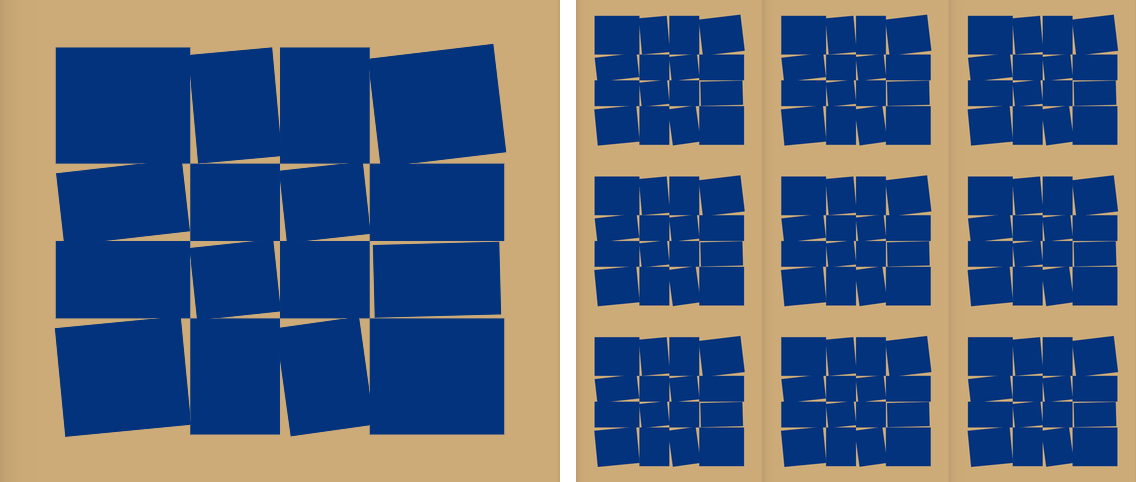
Left: one tile. Right: repeated 3 by 3.
Write a WebGL 2 fragment shader that draws this pattern.

```glsl
#version 300 es
precision highp float;
// Four by four blue blocks on tan paper, wide ones outside, narrow ones inside.
// Alternate blocks fill their cell or are shrunk and tilted about its centre;
// all are joined as box distances. A soft shade at the side wraps round the tile.

#define BLUE vec3(0.012, 0.200, 0.490)
#define PAPER vec3(0.800, 0.670, 0.470)
#define SHADE vec3(0.735, 0.612, 0.432)
#define COUNT 4
#define CELL vec2(0.1602, 0.1606)   // inner cell, as a share of the canvas
#define OUTER_GROWTH 0.5            // extra size of the outer rows and columns
#define SHRINK 0.94                 // tilted block relative to its cell
#define SHADE_REACH vec2(0.018, 0.003) // fade right and left of the wrapped edge

uniform vec2 u_resolution;
out vec4 fragColor;

// Tilt in degrees of every other block, two per row, from the bottom up
const float TILT[8] = float[8](5.5, 8.0, 6.1, 1.5, 6.5, 6.3, 5.2, 6.8);

float boxDistance(vec2 p, vec2 halfSize) {
    vec2 d = abs(p) - halfSize;
    return length(max(d, 0.0)) + min(max(d.x, d.y), 0.0);
}

// Turns the block upright by undoing a counterclockwise tilt
vec2 untilt(vec2 p, float angle) {
    float c = cos(angle), s = sin(angle);
    return vec2(c * p.x + s * p.y, c * p.y - s * p.x);
}

float blocksDistance(vec2 p, vec2 cell) {
    float nearest = 1e3;
    for (int row = 0; row < COUNT; row++) {
        for (int col = 0; col < COUNT; col++) {
            // Cell centre and half size, counted from the middle of the grid
            vec2 k = vec2(col, row) - 0.5 * float(COUNT - 1);
            vec2 grow = 0.5 * OUTER_GROWTH * step(1.0, abs(k));
            vec2 q = p - cell * (k + sign(k) * grow);
            vec2 halfSize = cell * (0.5 + grow);

            if ((row + col) % 2 == 0) {
                q = untilt(q, radians(TILT[row * 2 + col / 2]));
                halfSize *= SHRINK;
            }
            nearest = min(nearest, boxDistance(q, halfSize));
        }
    }
    return nearest;
}

void main() {
    vec2 uv = gl_FragCoord.xy / u_resolution;
    vec2 aspect = vec2(u_resolution.x / u_resolution.y, 1.0);
    float pixel = 1.0 / u_resolution.y;

    // Paper, with the side shade continuous across the tile edge
    float shade = max(exp(-uv.x / SHADE_REACH.x), exp((uv.x - 1.0) / SHADE_REACH.y));
    vec3 color = mix(PAPER, SHADE, shade);

    // Blocks
    float d = blocksDistance((uv - 0.5) * aspect, CELL * aspect);
    color = mix(BLUE, color, smoothstep(-0.6 * pixel, 0.6 * pixel, d));

    fragColor = vec4(color, 1.0);
}
```
